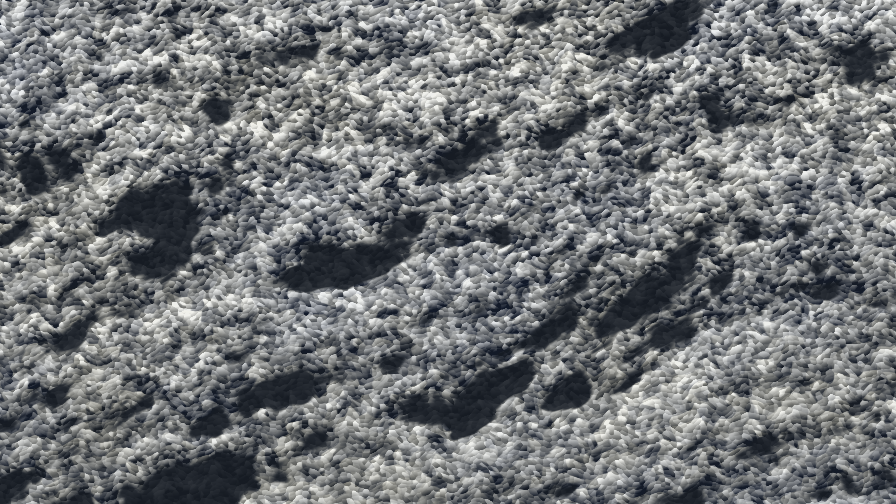
A Shadertoy shader for this texture:

```glsl
// Rough granite face in hard sunlight: layered noise forms slanting ledges,
// a short march toward the sun casts their blue-black shadows, and
// soft-edged cellular noise supplies the pale, grey and dark mineral grains.

const vec2 SUN_DIR = vec2(-0.35, 0.937);
const float SUN_SLOPE = 1.42;
const vec3 COOL_SHADE = vec3(-0.014, -0.003, 0.024);
const vec3 WARM_MINERAL = vec3(0.022, 0.012, -0.020);

float hash(vec2 p) {
    vec3 q = fract(p.xyx * vec3(0.1031, 0.1030, 0.0973));
    q += dot(q, q.yzx + 33.33);
    return fract((q.x + q.y) * q.z);
}

float valueNoise(vec2 p) {
    vec2 cell = floor(p);
    vec2 f = fract(p);
    f = f * f * (3.0 - 2.0 * f);
    float low = mix(hash(cell), hash(cell + vec2(1, 0)), f.x);
    float high = mix(hash(cell + vec2(0, 1)), hash(cell + vec2(1, 1)), f.x);
    return mix(low, high, f.y);
}

// Stone height: stretched along a rising diagonal, bent by slow sines
float relief(vec2 p, float tilt, vec2 frequency) {
    p += 0.035 * sin(p.yx * vec2(8.0, 6.0) + vec2(0.7, 2.1));
    float c = cos(tilt), s = sin(tilt);
    vec2 q = vec2(c * p.x + s * p.y, c * p.y - s * p.x) * frequency + 17.0;
    float height = 0.0;
    float amplitude = 0.5;
    for (int i = 0; i < 5; i++) {
        height += amplitude * valueNoise(q);
        q = q * 2.1 + vec2(13.7, 7.3);
        amplitude *= 0.47;
    }
    return height;
}

float stone(vec2 p) {
    return relief(p, 0.45, vec2(2.3, 4.2));
}

// Deepest occlusion found on the way to the sun
float castShadow(vec2 p, float height) {
    float occlusion = 0.0;
    for (int i = 1; i <= 12; i++) {
        float reach = 0.01 * float(i);
        float ray = height + SUN_SLOPE * reach;
        occlusion = max(occlusion, stone(p + SUN_DIR * reach) - ray);
    }
    return smoothstep(0.0, 0.026, occlusion);
}

// Cellular grains: blended random tones, each flake brighter on its upper side
float grains(vec2 p, float sharpness, float flakeTilt) {
    vec2 cell = floor(p);
    float total = 0.0;
    float weightSum = 0.0;
    for (int y = -1; y <= 1; y++) {
        for (int x = -1; x <= 1; x++) {
            vec2 id = cell + vec2(x, y);
            vec2 centre = id + vec2(hash(id + 3.1), hash(id + 41.7));
            vec2 offset = p - centre;
            float weight = exp(-sharpness * dot(offset, offset));
            float tone = hash(id + 87.3) - 0.5;
            total += weight * (tone + flakeTilt * dot(offset, SUN_DIR));
            weightSum += weight;
        }
    }
    return total / max(weightSum, 1e-6);
}

void mainImage(out vec4 fragColor, in vec2 fragCoord) {
    vec2 p = fragCoord / iResolution.y;

    // Sunlit relief
    float height = stone(p);
    float probe = 0.007;
    float slope = (stone(p - SUN_DIR * probe) - stone(p + SUN_DIR * probe)) / (2.0 * probe);
    float shadow = castShadow(p, height);

    // Mineral grains, slightly ragged and flattened
    vec2 ragged = p + 0.004 * sin(p.yx * vec2(93.0, 71.0));
    float coarse = grains(ragged * vec2(42.0, 54.0), 22.0, 0.35);
    float fine = grains(ragged * vec2(98.0, 118.0) + 31.0, 16.0, 0.45);
    float patches = valueNoise(p * 5.0 + 60.0) - 0.5;
    float contrast = mix(0.85, 1.15, p.y);

    // Combine the tones
    float tone = 0.485 + 0.06 * (p.y - 0.5) + 0.08 * patches;
    tone += contrast * (0.36 * coarse + 0.44 * fine);
    tone += 0.065 * clamp(slope, -2.5, 2.0);
    tone = clamp(tone, 0.11, 0.93);
    tone = mix(tone, 0.09 + 0.14 * tone, shadow);

    // Cool darks, faintly warm feldspar
    vec3 color = vec3(tone) + vec3(-0.006, 0.003, 0.006);
    color += COOL_SHADE * (1.0 - smoothstep(0.12, 0.5, tone));
    color += WARM_MINERAL * (coarse + patches) * (1.0 - shadow);
    fragColor = vec4(clamp(color, 0.0, 1.0), 1.0);
}
```
